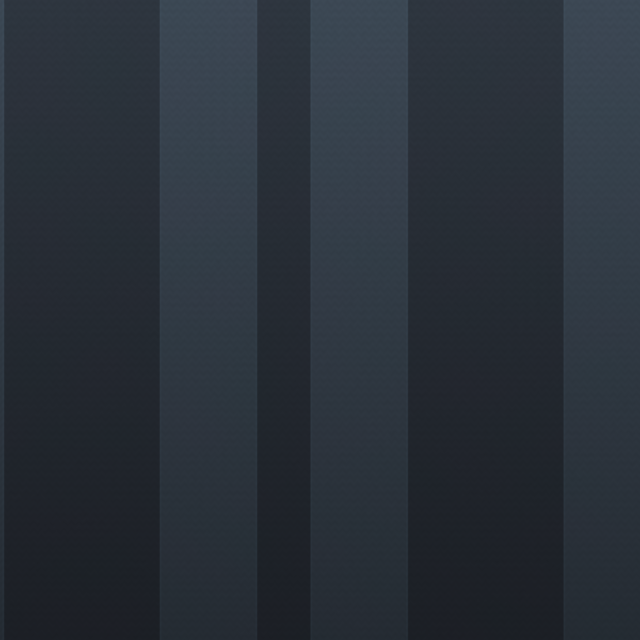
Give the GLSL for this pattern, as a Shadertoy shader.

```glsl
// Dark slate wallpaper: paired light stripes on a vertical gradient with a faint weave.

vec2 hashGradient(vec2 cell) {
    float n = fract(sin(dot(cell, vec2(127.1, 311.7))) * 43758.5);
    return vec2(cos(6.2832 * n), sin(6.2832 * n));
}

float gradientNoise(vec2 p) {
    vec2 i = floor(p), f = p - i;
    vec2 u = f * f * (3.0 - 2.0 * f);
    float a = dot(hashGradient(i), f);
    float b = dot(hashGradient(i + vec2(1, 0)), f - vec2(1, 0));
    float c = dot(hashGradient(i + vec2(0, 1)), f - vec2(0, 1));
    float d = dot(hashGradient(i + vec2(1, 1)), f - vec2(1, 1));
    return mix(mix(a, b, u.x), mix(c, d, u.x), u.y);
}

void mainImage(out vec4 fragColor, in vec2 fragCoord) {
    vec2 uv = fragCoord / iResolution.xy;
    float soft = max(0.0015, 0.75 / iResolution.x);

    // Mirrored distance from the centre of each narrow dark stripe
    float period = 0.631;
    float dist = abs(mod(uv.x - 0.4435 + 0.5 * period, period) - 0.5 * period);

    // Signed distance to the light stripe, negative inside
    float stripe = abs(dist - 0.1178) - 0.0762;
    float light = 1.0 - smoothstep(-soft, soft, stripe);

    // Both stripe colours darken towards the bottom
    vec3 darkColor = mix(vec3(0.108, 0.122, 0.145), vec3(0.18, 0.21, 0.247), pow(uv.y, 1.15));
    vec3 lightColor = mix(vec3(0.142, 0.168, 0.197), vec3(0.235, 0.281, 0.329), uv.y);
    vec3 color = mix(darkColor, lightColor, light);

    // Thin bright rim just inside each light stripe
    float rim = 1.0 - smoothstep(0.0, 0.0025, abs(stripe + 0.0015));
    color += rim * vec3(0.006, 0.012, 0.015);

    // Fine zigzag weave and soft uneven dye
    float zigzag = abs(fract(uv.x * 85.0) - 0.5);
    float weave = sin(6.2832 * (uv.y * 85.0 + zigzag));
    color *= 1.0 + 0.015 * weave + 0.025 * gradientNoise(uv * vec2(110.0, 150.0));
    color += vec3(0.006, -0.003, 0.002) * gradientNoise(uv * vec2(9.0, 14.0));

    fragColor = vec4(color, 1.0);
}
```
